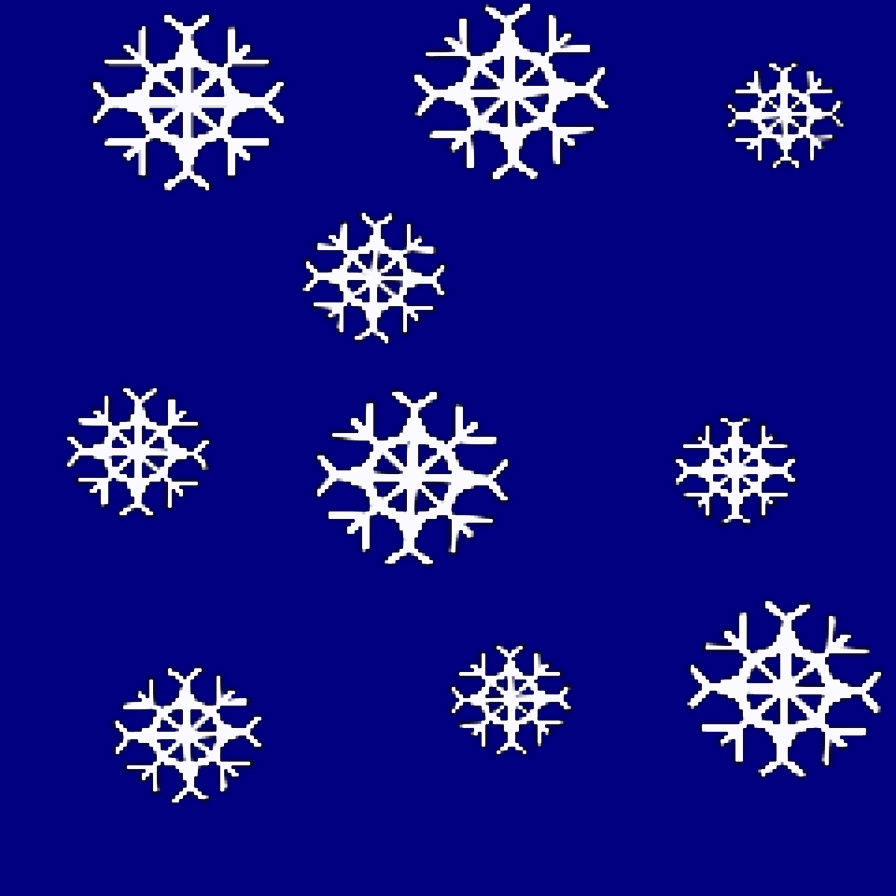
Give the GLSL for this pattern, as a Shadertoy shader.

```glsl
// Draws scattered white eight-armed snowflakes with stepped edges on a navy ground.
#define NAVY vec3(0.0, 0.0, 0.5)
#define SNOW vec3(0.98, 0.98, 1.0)
#define SHADE vec3(0.04, 0.035, 0.18)
#define FLAKES 10
#define LARGE_RADIUS 0.107
#define SMALL_RADIUS 0.073
#define SQUASH 0.91
#define BLOCKS 240.0
#define BLOCK_BLUR 0.35
#define HALO_WIDTH 0.0075

float segment(vec2 p, vec2 a, vec2 b, float halfWidth) {
    vec2 pa = p - a, ba = b - a;
    return length(pa - ba * clamp(dot(pa, ba) / dot(ba, ba), 0.0, 1.0)) - halfWidth;
}

// Distance to a flake of radius one, folded into a single eighth.
float snowflake(vec2 p) {
    vec2 q = abs(p);
    if (q.y > q.x) q = q.yx;
    // Straight arm with its forked tip
    float d = segment(q, vec2(0.0), vec2(0.80, 0.0), 0.050);
    d = min(d, segment(q, vec2(0.80, 0.0), vec2(0.96, 0.20), 0.038));
    // Diagonal arm with its side branch
    d = min(d, segment(q, vec2(0.0), vec2(0.62), 0.038));
    d = min(d, segment(q, vec2(0.46), vec2(0.82, 0.46), 0.036));
    // Octagonal ring and the wedge that tapers outwards from it
    d = min(d, segment(q, vec2(0.49, 0.0), vec2(0.35), 0.055));
    float wedge = max(0.46 - q.x, dot(q - vec2(0.82, 0.0), normalize(vec2(0.45, 1.0))));
    return min(d, wedge);
}

// Loose three by three layout, plus one flake in the upper gap.
vec2 flakeCentre(int i) {
    if (i == 9) return vec2(0.418, 0.69);
    float k = float(i);
    vec2 sway = vec2(0.055 * cos(1.047 * (k - 1.0)), 0.05 * cos(0.9 * (k - 0.8)));
    return (vec2(i % 3, 2 - i / 3) + 0.5) / 3.0 + 0.015 + sway;
}

float flakeRadius(int i) {
    bool isLarge = i % 4 == 0 || i == 1;
    return isLarge ? LARGE_RADIUS : SMALL_RADIUS + 0.009 * cos(2.4 * float(i - 6));
}

// Distance to the nearest flake, in canvas units.
float snowField(vec2 uv) {
    float nearest = 1.0;
    for (int i = 0; i < FLAKES; i++) {
        float radius = flakeRadius(i);
        vec2 p = (uv - flakeCentre(i)) / (radius * vec2(1.0, SQUASH));
        if (dot(p, p) > 1.7) continue;
        float tilt = 0.04 * sin(5.0 * float(i));
        p += tilt * vec2(-p.y, p.x);
        nearest = min(nearest, snowflake(p) * radius);
    }
    return nearest;
}

float blockCover(vec2 cell) {
    return smoothstep(0.0007, -0.0007, snowField((cell + 0.5) / BLOCKS));
}

// Flake coverage on a coarse grid, softly blended between blocks.
float blockySnow(vec2 uv) {
    vec2 grid = uv * BLOCKS - 0.5;
    vec2 cell = floor(grid);
    vec2 blend = smoothstep(0.5 - BLOCK_BLUR, 0.5 + BLOCK_BLUR, grid - cell);
    float low = mix(blockCover(cell), blockCover(cell + vec2(1, 0)), blend.x);
    float high = mix(blockCover(cell + vec2(0, 1)), blockCover(cell + vec2(1, 1)), blend.x);
    return mix(low, high, blend.y);
}

void mainImage(out vec4 fragColor, in vec2 fragCoord) {
    vec2 uv = fragCoord / iResolution.xy;
    // Dark fringe that fades away from each flake
    float halo = clamp(1.0 - snowField(uv) / HALO_WIDTH, 0.0, 1.0);
    vec3 colour = mix(NAVY, SHADE, halo * halo);
    colour = mix(colour, SNOW, smoothstep(0.15, 0.85, blockySnow(uv)));
    fragColor = vec4(colour, 1.0);
}
```
